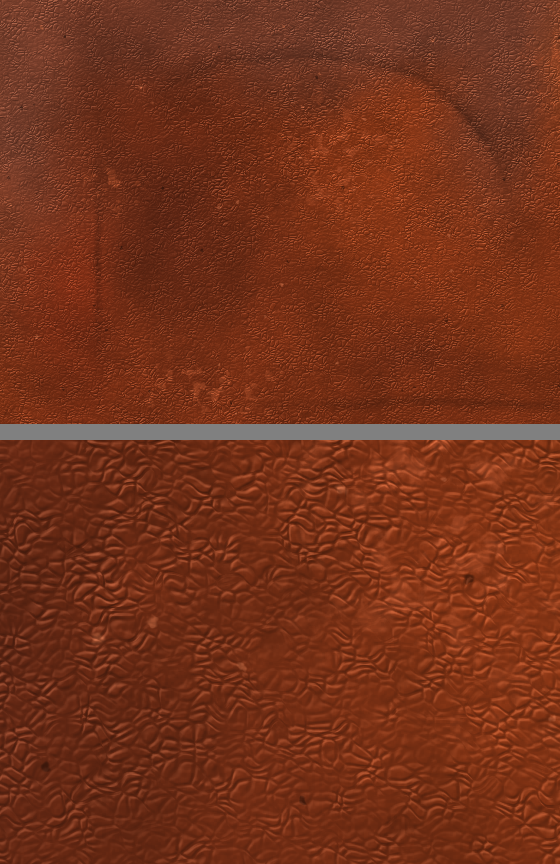
Top, the full canvas; bottom, a detail of the centre.
Write a Shadertoy shader that draws this texture.

```glsl
// Worn brown leather: broad patches of tan, rust and umber dye under a fine pebbled grain.
// The grain is a warped cell pattern, embossed by differencing its height along the light;
// a curved fold, a faint seam, scuffs and small specks are laid over the dye.

float hash(vec2 p) {
    return fract(sin(dot(p, vec2(127.1, 311.7))) * 43758.5453);
}

vec2 hash2(vec2 p) {
    return vec2(hash(p), hash(p + 37.7));
}

float noise(vec2 p) {
    vec2 i = floor(p), f = fract(p);
    f = f * f * (3.0 - 2.0 * f);
    float low = mix(hash(i), hash(i + vec2(1, 0)), f.x);
    float high = mix(hash(i + vec2(0, 1)), hash(i + vec2(1, 1)), f.x);
    return mix(low, high, f.y);
}

float fbm(vec2 p) {
    float sum = 0.0, amp = 0.5;
    for (int i = 0; i < 5; i++) {
        sum += amp * noise(p);
        p = mat2(1.6, 1.2, -1.2, 1.6) * p + 11.3;
        amp *= 0.5;
    }
    return sum;
}

// Soft elliptical patch, 1 at its centre
float blob(vec2 p, vec2 centre, vec2 radius) {
    vec2 d = (p - centre) / radius;
    return exp(-dot(d, d));
}

// Pebble height: low in the creases between cells, rounded on top
float pebbles(vec2 p) {
    vec2 cell = floor(p), f = fract(p);
    float nearest = 8.0, second = 8.0;
    for (int y = -1; y <= 1; y++)
    for (int x = -1; x <= 1; x++) {
        vec2 o = vec2(x, y);
        float d = length(o + hash2(cell + o) - f);
        second = min(second, max(nearest, d));
        nearest = min(nearest, d);
    }
    return smoothstep(0.0, 0.5, second - nearest) - 0.3 * nearest;
}

// Pebbles whose creases fade in and out, over finer wrinkles and pores
float grainHeight(vec2 p, vec2 density) {
    vec2 warp = vec2(noise(p * 70.0), noise(p * 70.0 + 19.0)) - 0.5;
    vec2 tilt = vec2(p.x, p.y + 0.025 * sin(p.x * 5.0 + p.y * 3.0));
    float depth = smoothstep(0.15, 0.85, noise(p * 55.0 + 23.0));
    float cells = pebbles((tilt + 0.012 * warp) * density);
    float wrinkles = noise(tilt * vec2(120.0, 190.0)) + 0.7 * noise(p * 290.0);
    return mix(0.3, 1.15, depth) * (cells - 0.5) + 0.5 * wrinkles;
}

// Broad dye patches, uv in 0..1
vec3 dye(vec2 uv) {
    vec3 rust = vec3(0.455, 0.174, 0.070);
    vec3 chestnut = vec3(0.520, 0.205, 0.078);
    vec3 umber = vec3(0.358, 0.142, 0.074);
    vec3 dusty = vec3(0.425, 0.222, 0.155);
    vec3 red = vec3(0.475, 0.165, 0.072);
    vec3 amber = vec3(0.590, 0.270, 0.120);
    vec3 col = mix(rust, chestnut, blob(uv, vec2(0.68, 0.60), vec2(0.24, 0.30)));
    col = mix(col, dusty, 0.95 * smoothstep(0.70, 0.92, uv.y));
    col = mix(col, dusty, 0.80 * blob(uv, vec2(0.89, 0.74), vec2(0.10, 0.22)));
    col = mix(col, umber, 0.9 * blob(uv, vec2(0.32, 0.50), vec2(0.20, 0.34)));
    col = mix(col, umber, 0.4 * blob(uv, vec2(0.17, 0.80), vec2(0.12, 0.20)));
    col = mix(col, dusty * 1.08, blob(uv, vec2(0.0, 0.70), vec2(0.15, 0.36)));
    col = mix(col, red, 0.85 * blob(uv, vec2(0.12, 0.30), vec2(0.09, 0.24)));
    col = mix(col, umber, 0.45 * blob(uv, vec2(0.76, 0.13), vec2(0.16, 0.09)));
    col = mix(col, chestnut, 0.6 * blob(uv, vec2(0.95, 0.25), vec2(0.12, 0.20)));
    return mix(col, amber, 0.7 * blob(uv, vec2(1.02, 0.86), vec2(0.06, 0.17)));
}

// Sparse round specks, one candidate per cell
float specks(vec2 p, float density, float share) {
    vec2 cell = floor(p * density), f = fract(p * density);
    float radius = mix(0.06, 0.13, hash(cell + 5.0));
    float d = length(f - 0.25 - 0.5 * hash2(cell)) + 0.12 * (noise(p * 300.0) - 0.5);
    return step(hash(cell + 9.0), share) * (1.0 - smoothstep(radius * 0.5, radius * 1.3, d));
}

void mainImage(out vec4 fragColor, in vec2 fragCoord) {
    vec2 p = fragCoord / iResolution.y;
    vec2 uv = fragCoord / iResolution.xy;
    vec2 drift = vec2(fbm(p * 4.0), fbm(p * 4.0 + 31.0)) - 0.48;
    vec3 col = dye(uv + 0.16 * drift);
    col *= 1.0 + 0.30 * (fbm(p * 9.0 + 7.0) - 0.48);

    // Curved fold, darkest at its line and fading outward
    vec2 arc = (p + 0.07 * drift - vec2(0.70, 0.42)) / vec2(0.53, 0.455);
    float fold = length(arc) - 1.0;
    float foldMask = smoothstep(0.0, 0.5, arc.y) * smoothstep(-0.85, -0.4, arc.x);
    float crease = exp(-abs(fold) * (fold > 0.0 ? 18.0 : 70.0));
    col *= 1.0 - 0.24 * foldMask * crease * (0.2 + noise(p * 11.0));

    // Faint upright seam and darkened lower hem
    float seam = blob(uv + 0.015 * drift, vec2(0.175, 0.38), vec2(0.006, 0.17));
    float hem = blob(uv + 0.03 * drift, vec2(0.80, 0.045), vec2(0.30, 0.012));
    col *= 1.0 - 0.18 * seam - 0.15 * hem;

    // Rubbed scuffs, gathered in worn regions
    float wear = blob(uv, vec2(0.61, 0.62), vec2(0.11, 0.16))
               + blob(uv, vec2(0.38, 0.09), vec2(0.15, 0.08))
               + blob(uv, vec2(0.19, 0.55), vec2(0.07, 0.06))
               + blob(uv, vec2(1.0, 0.82), vec2(0.06, 0.18));
    float scuff = smoothstep(0.58, 0.76, fbm(p * 65.0 + 3.0) + 0.08 * wear) * min(wear, 1.0);
    col = mix(col, vec3(0.66, 0.30, 0.16), 0.6 * scuff);
    col = mix(col, vec3(0.70, 0.37, 0.23), 0.6 * specks(p, 26.0, 0.03 + 0.08 * wear));
    col *= 1.0 - 0.35 * specks(p + 4.0, 30.0, 0.03);

    // Embossed grain: pale sheen on lit rims, dark creases
    vec2 density = vec2(88.0, 134.0);
    vec2 toLight = vec2(-0.0011, 0.0023);
    float height = grainHeight(p, density);
    float relief = height - grainHeight(p + toLight, density);
    float strength = 0.75 + 0.5 * noise(p * 6.0 + 2.0);
    col *= 1.0 + strength * (0.15 * relief + 0.08 * (height - 0.4));
    col += vec3(0.095, 0.082, 0.072) * strength * max(relief, 0.0);
    col *= 1.0 + 0.05 * (hash(floor(p * 388.0)) - 0.5);

    fragColor = vec4(clamp(col, 0.0, 1.0), 1.0);
}
```
